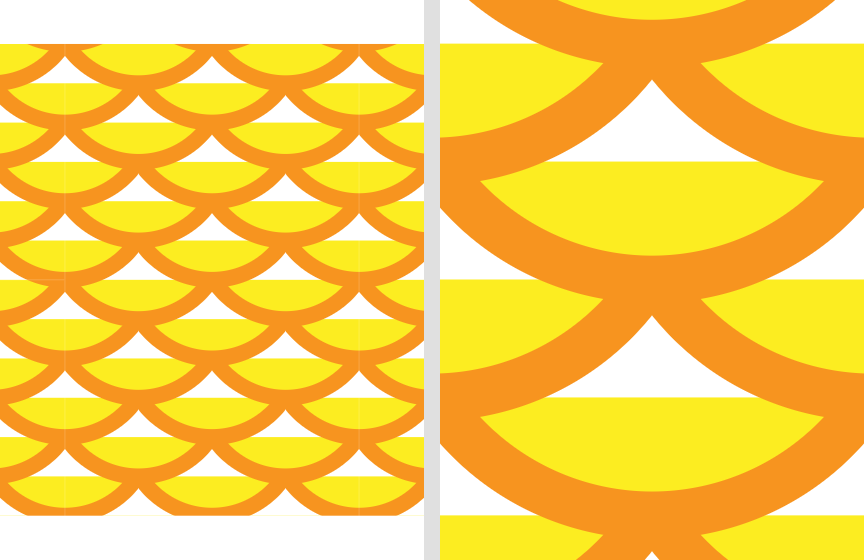
Left, the full canvas; right, a detail of the centre.
Write a WebGL 2 fragment shader that draws this pattern.

```glsl
#version 300 es
precision highp float;
// Overlapping scale pattern: orange-rimmed bowls, half filled with yellow, in a clipped band on white.

uniform vec2 u_resolution;
out vec4 fragColor;

// Lengths are in canvas heights; x is measured from the canvas centre.
const vec3 WHITE = vec3(1.0);
const vec3 YELLOW = vec3(0.99, 0.93, 0.13);
const vec3 ORANGE = vec3(0.97, 0.58, 0.12);
const float BAND_TOP = 0.9215;
const float ROW_COUNT = 12.0;
const float ROW_STEP = 0.0702;
const float COLUMN_PITCH = 0.2626;
const float INNER_RADIUS = 0.1401;
const float OUTER_RADIUS = 0.1684;
const float CENTER_LIFT = 0.0841;   // circle centre above the fill line
const float SEAM_HALF_WIDTH = 0.0007;
const float SEAM_STRENGTH = 0.22;

// Coverage of a shape from its signed distance (negative inside).
float coverage(float dist, float pixel) {
    return clamp(0.5 - dist / pixel, 0.0, 1.0);
}

// Lays the nearest bowl of one row over the colour beneath.
vec3 paintBowl(vec3 under, vec2 p, float row, float pixel) {
    float fillLine = BAND_TOP - row * ROW_STEP;
    float shift = 0.5 * (1.0 - mod(row, 2.0));
    float column = floor(p.x / COLUMN_PITCH - shift + 0.5) + shift;
    float radius = length(p - vec2(column * COLUMN_PITCH, fillLine + CENTER_LIFT));

    vec3 bowl = mix(WHITE, YELLOW, coverage(p.y - fillLine, pixel));
    bowl = mix(ORANGE, bowl, coverage(radius - INNER_RADIUS, pixel));
    return mix(under, bowl, coverage(radius - OUTER_RADIUS, pixel));
}

// Faint joins between the printed tiles.
float seamMask(vec2 p, float pixel) {
    float vertical = abs(mod(p.x, 2.0 * COLUMN_PITCH) - COLUMN_PITCH);
    float middle = BAND_TOP - 0.5 * ROW_COUNT * ROW_STEP;
    float horizontal = max(abs(p.y - middle) - SEAM_HALF_WIDTH, p.x + COLUMN_PITCH);
    return coverage(min(vertical - SEAM_HALF_WIDTH, horizontal), pixel);
}

void main() {
    float pixel = 1.0 / u_resolution.y;
    vec2 p = (gl_FragCoord.xy - vec2(0.5 * u_resolution.x, 0.0)) * pixel;

    // Paint from lower to upper rows, so each row covers the one below.
    float nearestRow = floor((BAND_TOP - p.y) / ROW_STEP);
    vec3 color = WHITE;
    for (int i = 2; i >= -2; i--) {
        color = paintBowl(color, p, nearestRow + float(i), pixel);
    }
    color = mix(color, WHITE, SEAM_STRENGTH * seamMask(p, pixel));

    // Clip to the band, leaving white margins above and below.
    float halfBand = 0.5 * ROW_COUNT * ROW_STEP;
    float bandDistance = abs(p.y - BAND_TOP + halfBand) - halfBand;
    fragColor = vec4(mix(WHITE, color, coverage(bandDistance, pixel)), 1.0);
}
```
